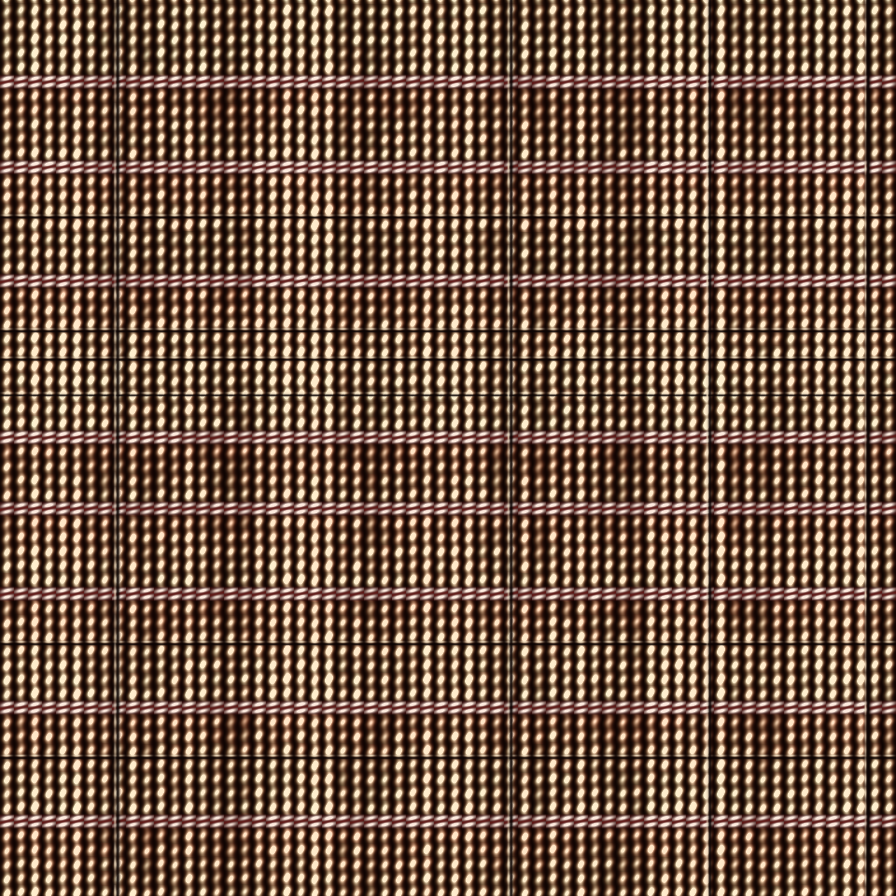
Reproduce this texture procedurally as a Shadertoy shader.

```glsl
// Woven plaid cloth: columns of cream beads on near black, crossed by pale split stripes and thin seams.
#define COLUMNS 64.0        // beads across
#define ROWS 63.0           // beads down
#define ROW_PHASE 0.25      // offset of the first row, in cells
#define WARP_REPEAT 28.0    // columns before the shading repeats
#define BEAD_WIDTH 0.27     // in cells
#define BEAD_HEIGHT 0.29    // in cells
#define BEAD_LEAN 0.05
#define THREAD_LEVEL 0.46   // brightness between beads
#define STRIPE_SIZE 0.30    // in cells
#define SEAM_WIDTH 0.08     // in cells
#define WEAR 0.50           // variation from bead to bead

const vec3 RUST = vec3(1.20, 0.86, 0.76);
const vec3 OLIVE = vec3(0.95, 1.04, 0.92);
const vec3 PALE = vec3(1.0, 0.93, 0.88);
const vec3 DARK_RED = vec3(0.40, 0.09, 0.08);
const vec3 CREAM = vec3(0.97, 0.90, 0.78);
const vec3 SEAM_BLACK = vec3(0.04, 0.01, 0.01);

// Rows counted down from the top edge, columns from the left
const float STRIPE_ROWS[8] = float[8](5.0, 11.0, 19.0, 30.0, 35.0, 41.0, 49.0, 57.0);
const float WEFT_SEAMS[6] = float[6](15.0, 23.0, 25.0, 27.5, 45.0, 53.0);
const float WARP_SEAMS[4] = float[4](8.3, 36.4, 50.6, 61.9);

float hash(vec2 p) {
    return fract(sin(dot(p, vec2(127.1, 311.7))) * 43758.5453);
}

float bell(float x) {
    return exp(-x * x);
}

// Thread colours from deep brown to cream
vec3 threadColor(float level) {
    const vec3 RAMP[6] = vec3[6](
        vec3(0.05, 0.01, 0.005), vec3(0.24, 0.14, 0.09), vec3(0.42, 0.32, 0.24),
        vec3(0.60, 0.50, 0.41), vec3(0.79, 0.71, 0.61), vec3(1.0, 0.94, 0.85));
    float x = clamp(level, 0.0, 1.0) * 5.0;
    int i = min(int(x), 4);
    return mix(RAMP[i], RAMP[i + 1], x - float(i));
}

// Brightness of one bead on its vertical thread, continuous from cell to cell
float beadLevel(vec2 cell, vec2 id) {
    float x = cell.x - BEAD_LEAN * sin(6.2832 * cell.y);
    float peak = 1.22 + WEAR * (hash(id) - 0.5);
    float along = mix(THREAD_LEVEL, peak, bell(cell.y / BEAD_HEIGHT));
    return bell(x / BEAD_WIDTH) * along;
}

void mainImage(out vec4 fragColor, in vec2 fragCoord) {
    vec2 uv = fragCoord / iResolution.xy;

    // Bead grid; depth counts rows downward
    float across = uv.x * COLUMNS;
    float depth = (1.0 - uv.y) * ROWS - ROW_PHASE;
    float column = floor(across);
    float warp = mod(column, WARP_REPEAT);
    float stagger = 0.16 * (hash(vec2(warp, 3.0)) - 0.5);
    vec2 id = vec2(column, floor(depth + stagger));
    vec2 cell = vec2(fract(across) - 0.5, 0.5 - fract(depth + stagger));

    // Nearest stripe, and the warm shade trailing below each one
    float toStripe = ROWS;
    float warmth = 0.0;
    for (int i = 0; i < 8; i++) {
        float d = depth - STRIPE_ROWS[i] - 0.5;
        if (abs(d) < abs(toStripe)) toStripe = d;
        if (d > 0.0) warmth = max(warmth, exp(-d / 3.2));
    }

    // Shading of the plaid: single columns, groups of columns, bands of rows
    float single = hash(vec2(warp, 11.0));
    float group = hash(vec2(floor(warp / 3.0), 29.0));
    float band = hash(vec2(floor(id.y / 4.0), 41.0));
    float plaid = (0.64 + 0.32 * single + 0.42 * group) * (1.02 + 0.16 * band - 0.32 * warmth);

    // Beads, with a red fringe on one side and an olive one on the other
    float level = 1.06 * pow(beadLevel(cell, id) * plaid, 1.18);
    float redness = 0.3 + 0.5 * warmth + 0.3 * (hash(id + 23.0) - 0.5) + 0.7 * cell.x;
    vec3 tint = mix(OLIVE, RUST, clamp(redness, 0.0, 1.0));
    vec3 color = threadColor(level) * mix(tint, vec3(1.0), 0.6 * min(level, 1.0));

    // Stripes: pairs of wide pale lenses split by a dark red thread
    float s = toStripe / STRIPE_SIZE + 0.7 * cell.x;
    float lens = bell((abs(s) - 0.75) / 0.55) * bell(cell.x / 0.42);
    lens *= 0.8 + 0.25 * hash(id + 5.0) + 0.25 * group;
    vec3 stripe = mix(0.5 * DARK_RED, PALE, min(1.1 * lens, 1.0));
    stripe = mix(stripe, DARK_RED, 0.8 * bell(s / 0.32));
    float stripeMask = 1.0 - smoothstep(1.2, 1.9, abs(toStripe) / STRIPE_SIZE);
    color = mix(color, stripe, stripeMask);

    // Weft seams: a dark cut below a row of cream dashes
    float dash = bell(cell.x / 0.3);
    for (int i = 0; i < 6; i++) {
        float d = (depth - WEFT_SEAMS[i]) / SEAM_WIDTH;
        color = mix(color, CREAM, 0.85 * dash * bell(d + 1.5));
        color = mix(color, SEAM_BLACK, 0.85 * bell(d - 0.6));
    }

    // Warp seams: a worn pale thread beside a dark cut
    for (int i = 0; i < 4; i++) {
        float d = (across - WARP_SEAMS[i]) / SEAM_WIDTH;
        float worn = 0.25 + 0.6 * hash(vec2(id.y, float(i))) * bell(cell.y / 0.35);
        color = mix(color, SEAM_BLACK, 0.9 * bell((d - 1.4) / 1.8));
        color = mix(color, CREAM, worn * bell(d + 1.0));
    }

    fragColor = vec4(clamp(color, 0.0, 1.0), 1.0);
}
```
